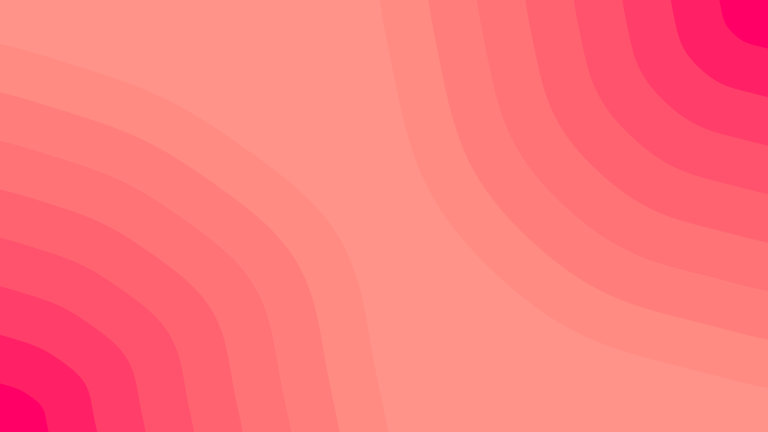
This background is drawn by a WebGL 2 fragment shader. Its source:

```glsl
#version 300 es
precision highp float;

uniform vec2 u_resolution;
out vec4 outColor;

const int BANDS = 8;
const float BAND_WIDTH = 0.1123;

// Green and blue of each band, from the corners outward; red is always full
const vec2 BAND_COLORS[9] = vec2[9](
    vec2(0.000, 0.400), vec2(0.124, 0.400), vec2(0.243, 0.414),
    vec2(0.320, 0.425), vec2(0.390, 0.440), vec2(0.447, 0.464),
    vec2(0.496, 0.488), vec2(0.544, 0.514), vec2(0.575, 0.536));

// Distance from a corner in band widths, its angle bent by layered sines
float cornerLevel(vec2 offset, float wave1, vec4 waves) {
    float angle = 2.0 * atan(offset.y, offset.x);
    float radius = 1.0 + wave1 * sin(angle)
                 + dot(waves, sin(angle * vec4(2.0, 3.0, 4.0, 5.0)));
    return length(offset) / (radius * BAND_WIDTH);
}

void main() {
    vec2 position = gl_FragCoord.xy / u_resolution.y;
    vec2 topRight = u_resolution / u_resolution.y;

    // Two wavy fans in opposite corners
    float lowerFan = cornerLevel(position, -0.028, vec4(0.021, -0.0103, -0.007, -0.008));
    float upperFan = cornerLevel(topRight - position, -0.012, vec4(0.008, -0.013, 0.0, -0.006));
    float level = min(lowerFan, upperFan);

    // Stack the bands from the background inward, with smooth edges
    float pixel = 1.0 / (u_resolution.y * BAND_WIDTH);
    vec2 greenBlue = BAND_COLORS[BANDS];
    for (int i = BANDS - 1; i >= 0; i--) {
        float coverage = clamp((float(i + 1) - level) / pixel + 0.5, 0.0, 1.0);
        greenBlue = mix(greenBlue, BAND_COLORS[i], coverage);
    }

    outColor = vec4(1.0, greenBlue, 1.0);
}
```
